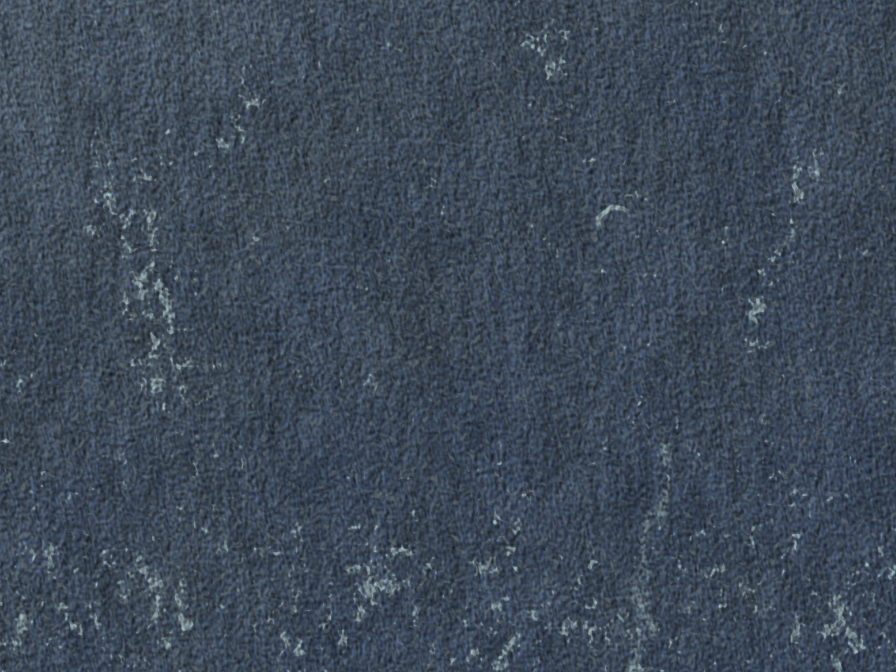
Give the GLSL for this texture, as a Shadertoy shader.

```glsl
#define GRAIN_FREQ vec2(105.0, 72.0)
#define LIGHT_STEP vec2(-0.003, 0.003)
#define RELIEF 0.27
#define STREAKS 0.14
#define SPECKLE 0.27
#define BROAD 0.13
#define SLANT 0.3
#define SLATE_GREY vec3(0.257, 0.300, 0.344)
#define SLATE_BLUE vec3(0.220, 0.272, 0.352)
#define STAIN_COLOR vec3(0.49, 0.56, 0.58)
#define FLECK_COLOR vec3(0.40, 0.43, 0.42)
#define STAIN_BASE 0.08

// Integer hash giving a gradient direction for each lattice point
vec2 gradientAt(vec2 cell) {
    uvec2 k = uvec2(ivec2(cell)) * uvec2(1597334673u, 3812015801u);
    uint h = (k.x ^ k.y) * 1597334673u;
    h = (h ^ (h >> 15)) * 48271u;
    float angle = 6.2832 * float((h >> 8) & 65535u) / 65536.0;
    return 1.4 * vec2(cos(angle), sin(angle));
}

float gradientNoise(vec2 p) {
    vec2 i = floor(p), f = p - i;
    vec2 u = f * f * f * (f * (f * 6.0 - 15.0) + 10.0);
    vec2 e = vec2(1.0, 0.0);
    float low = mix(dot(gradientAt(i), f),
                    dot(gradientAt(i + e), f - e), u.x);
    float high = mix(dot(gradientAt(i + e.yx), f - e.yx),
                     dot(gradientAt(i + 1.0), f - 1.0), u.x);
    return mix(low, high, u.y);
}

float fbm(vec2 p) {
    float sum = 0.0, gain = 0.6;
    for (int i = 0; i < 3; i++) {
        sum += gain * gradientNoise(p);
        p = mat2(0.8, 0.6, -0.6, 0.8) * p * 2.03 + 17.3;
        gain *= 0.55;
    }
    return sum;
}

// Rough cleft surface, slanted and jittered so that no rows appear
float surfaceHeight(vec2 p) {
    vec2 q = vec2(p.x + SLANT * p.y, p.y - 0.25 * p.x);
    q += 0.004 * gradientNoise(p * 38.0 + 5.0);
    return gradientNoise(q * GRAIN_FREQ)
         + 0.7 * gradientNoise(q.yx * GRAIN_FREQ.yx * 1.9 + 31.0);
}

float segmentDistance(vec2 p, vec2 a, vec2 b) {
    vec2 pa = p - a, ba = b - a;
    return length(pa - ba * clamp(dot(pa, ba) / dot(ba, ba), 0.0, 1.0));
}

// Soft band of likely staining around a segment
float band(vec2 p, vec2 a, vec2 b, float width) {
    float d = segmentDistance(p, a, b) / width;
    return exp(-d * d);
}

float stainDensity(vec2 p) {
    float d = 0.66 * band(p, vec2(0.19, 0.72), vec2(0.27, 0.20), 0.06);
    d = max(d, 0.66 * band(p, vec2(0.40, 0.95), vec2(0.33, 0.78), 0.022));
    d = max(d, 0.64 * band(p, vec2(0.80, 0.94), vec2(0.86, 0.77), 0.028));
    d = max(d, 0.66 * band(p, vec2(0.98, 0.66), vec2(1.08, 0.64), 0.028));
    d = max(d, 0.68 * band(p, vec2(1.25, 0.86), vec2(1.11, 0.48), 0.018));
    return max(d, 0.50 * smoothstep(0.42, 0.08, p.y)) + STAIN_BASE;
}

void mainImage(out vec4 fragColor, in vec2 fragCoord) {
    vec2 p = fragCoord / iResolution.y;
    float across = fragCoord.x / iResolution.x;

    // Slate tint and broad light: greyer and paler at upper left
    float tint = 0.45 + 0.4 * (across - p.y) + 0.5 * fbm(p * 5.0)
               + 0.7 * gradientNoise(p * vec2(105.0, 85.0) + 9.0);
    vec3 color = mix(SLATE_GREY, SLATE_BLUE, clamp(tint, 0.0, 1.0));
    color *= 0.97 + 0.16 * smoothstep(0.45, 1.1, p.y - 0.6 * across);
    color *= 1.0 + BROAD * (fbm(p * vec2(7.0, 4.0) + 2.0)
                          + fbm(p * vec2(24.0, 15.0) + 40.0));

    // Raking light over the grain, with upright streaks
    float slope = surfaceHeight(p) - surfaceHeight(p + LIGHT_STEP);
    float streak = gradientNoise(vec2(p.x * 62.0 + 3.0 * p.y, p.y * 13.0) + 5.0);
    float speckle = gradientNoise(p * vec2(178.0, 150.0) + 71.0);
    color *= 1.0 + RELIEF * slope + STREAKS * streak + SPECKLE * speckle;

    // Small dull flecks
    float fleck = gradientNoise(mat2(0.8, 0.6, -0.6, 0.8) * p * 98.0 + 43.0);
    color = mix(color, FLECK_COLOR, 0.55 * smoothstep(0.36, 0.72, fleck));

    // Pale mineral stains with broken grains inside a faint haze
    float density = stainDensity(p);
    vec2 warped = p + 0.010 * vec2(fbm(p * 28.0), fbm(p * 28.0 + 60.0));
    float patches = gradientNoise(warped * vec2(46.0, 36.0) + 13.0)
                  + 0.6 * gradientNoise(p * 10.0 + 3.0);
    float grit = 0.65 * gradientNoise(warped * vec2(115.0, 95.0))
               + 0.4 * speckle;
    float stain = 0.85 * smoothstep(0.0, 0.5, patches + grit + density - 0.98);
    float haze = 0.26 * smoothstep(0.0, 0.6, patches + 0.5 * grit + density - 0.72);
    stain = max(stain, haze);

    // Crooked vein and a short bright curved chip
    vec2 bent = p + vec2(0.035 * fbm(p * 13.0 + 8.0), 0.0);
    float vein = band(bent, vec2(0.995, 0.35), vec2(0.94, -0.02), 0.0085);
    vein *= smoothstep(-0.5, 0.35, fbm(p * vec2(60.0, 35.0)) + 0.4 * speckle);
    vec2 chipPos = p - vec2(0.918, 0.664);
    float ring = abs(length(chipPos) - 0.027 - 0.004 * gradientNoise(p * 60.0));
    float chip = smoothstep(0.006, 0.002, ring)
               * smoothstep(0.0, 0.012, chipPos.y - 0.5 * chipPos.x - 0.008);
    stain = max(stain, max(0.65 * vein, chip));
    color = mix(color, STAIN_COLOR * (1.0 + 0.3 * slope + 0.2 * speckle), stain);

    fragColor = vec4(clamp(color, 0.0, 1.0), 1.0);
}
```
